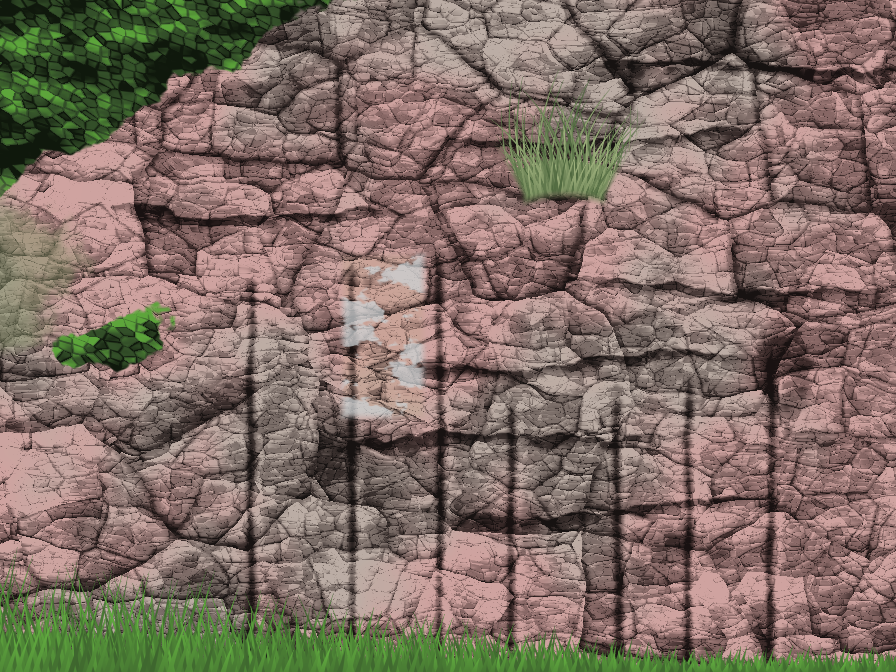
This texture is drawn by a Shadertoy shader. Its source:

```glsl
// A weathered cliff of reddish grey blocks with grass, shrubs and trees.
// Nested cellular noise makes facets and cracks; layered sines bend them.
// Loops add drill grooves, ledges and grass blades.

const vec3 ROCK_DARK = vec3(0.22, 0.18, 0.18);
const vec3 ROCK_MID = vec3(0.49, 0.43, 0.43);
const vec3 ROCK_LIGHT = vec3(0.75, 0.68, 0.68);
const vec3 RUST_TINT = vec3(1.08, 0.94, 0.92);
const vec3 GREY_TINT = vec3(0.98, 1.0, 0.95);
const vec3 LICHEN = vec3(0.80, 0.82, 0.83);
const vec3 LEAF_BRIGHT = vec3(0.33, 0.59, 0.21);
const vec3 LEAF_DARK = vec3(0.20, 0.31, 0.16);
const vec3 DRY_GRASS = vec3(0.56, 0.61, 0.44);
const vec2 BLOCK_SCALE = vec2(4.5, 5.5);
const float ROCK_BASE = 0.68;
const float FACET_CONTRAST = 0.30;

vec2 hash2(vec2 p) {
    return fract(sin(p * mat2(127.1, 311.7, 269.5, 183.3)) * 43758.5);
}

// Layered sines, roughly -1 to 1
float waves(vec2 p) {
    float sum = 0.0, amp = 0.5;
    for (int i = 0; i < 5; i++) {
        sum += amp * sin(p.x + 1.7 * sin(p.y));
        p = mat2(1.2, 1.5, -1.5, 1.2) * p + 1.3;
        amp *= 0.6;
    }
    return sum;
}

struct Cell { vec2 id; vec2 offset; float edge; };

// Cellular noise with the distance to the nearest border
Cell cells(vec2 p) {
    vec2 near = vec2(0.0), next = vec2(0.0), id = vec2(0.0);
    float d1 = 9.0, d2 = 9.0;
    for (int k = 0; k < 9; k++) {
        vec2 c = floor(p) + vec2(k % 3 - 1, k / 3 - 1);
        vec2 r = c + 0.1 + 0.8 * hash2(c) - p;
        float d = dot(r, r);
        if (d < d1) { d2 = d1; next = near; d1 = d; near = r; id = c; }
        else if (d < d2) { d2 = d; next = r; }
    }
    return Cell(id, -near, dot(0.5 * (near + next), normalize(next - near)));
}

// Brightness of nested blocks: tilted faces, lit upper rims, dark cracks
float facets(vec2 p) {
    vec2 q = p + 0.012 * vec2(waves(p * 9.0), waves(p * 9.0 + 5.0));
    vec2 size = BLOCK_SCALE;
    float tone = ROCK_BASE, amp = FACET_CONTRAST;
    for (int i = 0; i < 5; i++) {
        Cell c = cells(q * size + float(i) * 7.3);
        vec2 rnd = hash2(c.id + 3.7), tilt = hash2(c.id + 9.1) - 0.5;
        float rim = 1.0 - smoothstep(0.0, 0.18, c.edge);
        float crack = 1.0 - smoothstep(0.0, 0.055, c.edge);
        tone += amp * (1.1 * (rnd.x - 0.5) + 1.5 * dot(c.offset, tilt));
        tone += amp * (1.3 * rim * c.offset.y - 1.7 * crack * rnd.y);
        q += 0.5 * tilt / size;
        size *= vec2(1.95, 2.3);
        amp *= 0.9;
    }
    return tone;
}

// Dark drill grooves with a lit side, and shadowed ledges
float fractures(vec2 p) {
    float tone = 0.0, wobble = waves(p * 14.0);
    for (int i = 0; i < 7; i++) {
        vec2 r = hash2(vec2(i, 4.0));
        float dx = p.x - 0.36 - 0.13 * float(i) - 0.04 * r.x - 0.003 * wobble;
        float span = smoothstep(0.41, 0.35, p.y - 0.38 * r.y);
        float lit = (dx - 0.014) / 0.006, dark = dx / 0.006;
        tone += span * (0.18 * exp(-lit * lit) - 0.6 * exp(-dark * dark));

        r = hash2(vec2(i, 8.0));
        dx = p.x - 0.25 - r.x;
        float dy = p.y - 0.24 - 0.11 * float(i) - 0.12 * (r.y - 0.5) * dx - 0.016 * wobble;
        span = smoothstep(0.3, 0.15, abs(dx));
        tone -= span * 0.65 * smoothstep(-0.022, 0.0, dy) * smoothstep(0.005, 0.0, dy);
    }
    return tone;
}

vec3 rock(vec2 p) {
    float region = waves(p * 4.0 + 2.0);
    float tone = facets(p) + fractures(p) + 0.1 * region;
    tone -= 0.12 * smoothstep(0.3, 0.05, p.y);
    vec2 hollow = (p - vec2(1.17, 0.45)) / vec2(0.045, 0.07);
    tone -= 0.45 * smoothstep(1.1, 0.6, length(hollow) + 0.3 * region);
    vec3 col = mix(ROCK_DARK * 0.4, ROCK_DARK, smoothstep(-0.3, 0.1, tone));
    col = mix(col, ROCK_MID, smoothstep(0.1, 0.5, tone));
    col = mix(col, ROCK_LIGHT, smoothstep(0.5, 0.9, tone));
    col *= mix(GREY_TINT, RUST_TINT, smoothstep(-0.5, 0.3, region + 0.7 * p.x - 0.4));
    // Pale lichen on one flat slab
    vec2 slab = abs(p - vec2(0.57, 0.5)) - vec2(0.06, 0.12);
    float onSlab = smoothstep(0.008, -0.008, max(slab.x, slab.y));
    float patches = smoothstep(-0.1, 0.2, waves(p * vec2(30.0, 45.0)));
    return mix(col, mix(col * GREY_TINT, LICHEN, 0.75 * patches), onSlab);
}

// Leaf clumps in slanted cells
vec3 foliage(vec2 p, float light) {
    Cell c = cells(vec2(p.x * 55.0, p.y * 85.0 + p.x * 25.0));
    float tone = light + 0.45 * waves(p * vec2(14.0, 30.0)) + 0.7 * (hash2(c.id).x - 0.5);
    tone -= 0.3 * smoothstep(0.2, 0.0, c.edge);
    vec3 col = mix(LEAF_DARK * 0.3, LEAF_DARK, smoothstep(-0.1, 0.4, tone));
    return mix(col, LEAF_BRIGHT * 1.1, smoothstep(0.4, 0.9, tone));
}

// Overlapping tapered blades rising from y = 0; alpha is coverage
vec4 blades(vec2 p, float density, float height, vec3 tint) {
    vec4 col = vec4(LEAF_DARK, 0.0);
    for (float i = 0.0; i < 8.0; i++) {
        float lean = hash2(vec2(i, 2.0)).x - 0.5;
        float x = (p.x + 0.8 * lean * p.y) * density + i * 0.37;
        vec2 rnd = hash2(vec2(floor(x), i));
        float t = p.y / (height * (0.45 + 0.65 * rnd.x) * (1.1 - 0.07 * i));
        float d = abs(fract(x) - 0.5 - 0.4 * (rnd.y - 0.5) * t * t) - 0.3 * (1.0 - t);
        vec3 shade = mix(LEAF_DARK, tint * 1.25, 0.2 + 0.4 * rnd.y * (1.0 + t));
        col = mix(col, vec4(shade, 1.0), smoothstep(0.08, -0.08, d) * step(t, 1.0));
    }
    return col;
}

void mainImage(out vec4 fragColor, in vec2 fragCoord) {
    vec2 p = fragCoord / iResolution.y;
    float rough = waves(p * 22.0);
    vec3 col = rock(p);
    // Trees behind the sloping cliff top
    float top = p.y - 0.71 - 0.6 * p.x - 0.025 * rough - 0.02 * sin(p.x * 32.0);
    col = mix(col, foliage(p, 0.28 + 0.5 * p.x), smoothstep(-0.004, 0.004, top));
    // Thin growth on the left bank and one bright shrub
    float bank = length((p - vec2(0.0, 0.6)) / 0.115) + 0.3 * rough;
    col = mix(col, 0.5 * col + 0.45 * DRY_GRASS, smoothstep(1.1, 0.7, bank));
    vec2 s = p - vec2(0.16, 0.49);
    float shrub = length(vec2(s.x, s.y - 0.3 * s.x) / vec2(0.085, 0.04)) + 0.4 * rough;
    col = mix(col, foliage(p, 0.65 + 6.0 * s.y), smoothstep(1.05, 0.95, shrub));
    // Drooping dry tuft on a ledge
    vec2 q = p - vec2(0.84, 0.71);
    vec2 fan = vec2(q.x / (0.6 + 5.0 * max(q.y, 0.0)), q.y + 3.0 * q.x * q.x);
    vec4 tuft = blades(fan, 85.0, 0.16, DRY_GRASS);
    tuft.a *= smoothstep(0.11, 0.09, abs(fan.x)) * smoothstep(-0.01, 0.01, fan.y);
    col = mix(col, tuft.rgb, tuft.a);
    // Meadow along the foot, lower to the right
    vec4 meadow = blades(p, 75.0, max(0.035, 0.17 - 0.135 * p.x), LEAF_BRIGHT);
    fragColor = vec4(mix(col, meadow.rgb, meadow.a), 1.0);
}
```
